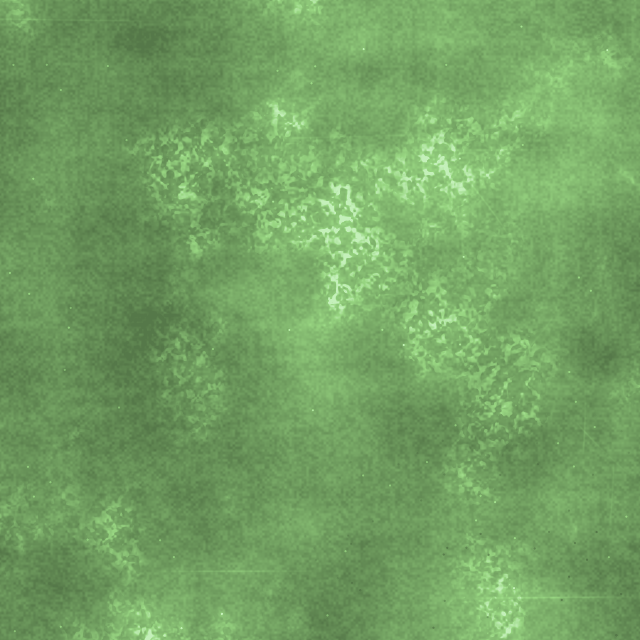
A three.js fragment shader for this texture:

```glsl
varying vec2 vUv;

float hash(vec2 p) {
  return fract(sin(dot(p, vec2(127.1, 311.7))) * 43758.5453);
}

float noise(vec2 p) {
  vec2 cell = floor(p);
  vec2 f = fract(p);
  f = f * f * (3.0 - 2.0 * f);
  float low = mix(hash(cell), hash(cell + vec2(1.0, 0.0)), f.x);
  float high = mix(hash(cell + vec2(0.0, 1.0)), hash(cell + vec2(1.0, 1.0)), f.x);
  return mix(low, high, f.y);
}

float fbm(vec2 p) {
  float sum = 0.0;
  float weight = 0.5;
  for (int i = 0; i < 5; i++) {
    sum += weight * noise(p);
    p = mat2(0.8, 0.6, -0.6, 0.8) * p * 2.03 + 17.3;
    weight *= 0.52;
  }
  return sum;
}

float bell(float x) {
  return exp(-x * x);
}

// Sparse round dots, at most one per grid cell
float specks(vec2 uv, float cells, float share, float radius) {
  vec2 p = uv * cells;
  vec2 cell = floor(p);
  vec2 center = 0.2 + 0.6 * vec2(hash(cell + 3.1), hash(cell + 8.7));
  float dist = length(fract(p) - center) / cells;
  return step(hash(cell + 5.9), share) * smoothstep(radius, radius * 0.3, dist);
}

// Thin, slightly bowed scratches: steep short ones and long level ones
float scratches(vec2 uv) {
  float sum = 0.0;
  for (int i = 0; i < 14; i++) {
    float id = float(i);
    float level = step(9.0, id);
    vec2 center = vec2(hash(vec2(id, 1.3)), hash(vec2(id, 4.7)));
    float angle = mix(0.7 + 1.8 * hash(vec2(id, 7.9)), 0.06 * hash(vec2(id, 2.2)) - 0.03, level);
    float halfLength = mix(0.02, 0.12, level) + 0.06 * hash(vec2(id, 9.4));
    vec2 d = uv - center;
    vec2 q = vec2(dot(d, vec2(cos(angle), sin(angle))), dot(d, vec2(-sin(angle), cos(angle))));
    q.y += (1.0 - level) * 1.5 * (hash(vec2(id, 6.1)) - 0.5) * q.x * q.x;
    float fade = smoothstep(halfLength, halfLength * 0.4, abs(q.x));
    sum += bell(q.y / 0.0016) * fade * (0.3 + 0.7 * hash(vec2(id, 3.8)));
  }
  return sum;
}

// Small scuffed spots
float scuffs(vec2 uv) {
  float sum = 0.0;
  for (int i = 0; i < 10; i++) {
    float id = float(i);
    vec2 center = vec2(hash(vec2(id, 21.3)), hash(vec2(id, 35.6)));
    vec2 d = uv - center + 0.025 * (vec2(noise(uv * 70.0), noise(uv * 70.0 + 40.0)) - 0.5);
    sum += bell(length(d * vec2(1.0, 0.75)) / (0.006 + 0.006 * hash(vec2(id, 28.1))));
  }
  return sum;
}

void main() {
  vec2 uv = vUv;

  // Broad shading: dark left side and right edge, cloudy mottling
  float x = uv.x + 0.16 * (fbm(uv * 4.0 + 9.0) - 0.5);
  float tone = 0.583 + 0.06 * smoothstep(0.12, 0.45, x) - 0.05 * smoothstep(0.86, 0.98, x);
  tone += 0.34 * (fbm(uv * 4.5 + 2.7) - 0.48);
  tone += 0.1 * (fbm(uv * 13.0 + 31.0) - 0.48);

  // Soft wiped streaks, mostly level
  float wipes = noise(uv * vec2(3.5, 28.0) + 5.0) * 0.6 + noise(uv * vec2(7.0, 75.0) + 50.0) * 0.4;
  tone += 0.07 * (wipes - 0.5) * (0.4 + 1.2 * noise(uv * 4.0 + 60.0));
  tone += 0.03 * (noise(uv * vec2(32.0, 3.0) + 80.0) - 0.5);

  // Worn pale patches gathered in two upright columns, broken into flecks
  float columns = bell((uv.x - 0.45) / 0.08) * smoothstep(0.52, 0.72, uv.y)
    + bell((uv.x - 0.77) / 0.11) * (0.6 + 0.5 * smoothstep(0.4, 0.1, uv.y));
  float wear = smoothstep(0.56, 0.84, fbm(uv * vec2(6.5, 5.5) + 14.0) + 0.19 * columns);
  vec2 ragged = uv + 0.006 * vec2(noise(uv * 60.0), noise(uv * 60.0 + 25.0));
  float flecks = 0.55 * noise(ragged * 115.0) + 0.45 * noise(ragged.yx * 230.0 + 7.0);
  flecks = smoothstep(0.42, 0.72, flecks);
  tone += wear * (0.07 + 0.21 * flecks);

  // Fine leathery grain
  tone += 0.09 * (noise(uv * 260.0) - 0.5) + 0.05 * (noise(ragged * 135.0 + 90.0) - 0.5);

  // Scratches, scuffs, dust and pits
  tone += 0.07 * scratches(uv) * (0.4 + 0.9 * noise(uv * 45.0));
  tone += 0.11 * scuffs(uv) * (0.4 + 0.6 * flecks);
  tone += 0.2 * specks(uv, 34.0, 0.04, 0.0025);
  float pitted = smoothstep(0.35, 0.75, uv.x) * smoothstep(0.45, 0.1, uv.y);
  tone -= 0.14 * pitted * specks(uv + 0.37, 55.0, 0.08, 0.0026);

  // Green tint, bleaching toward white in the palest parts
  tone = clamp(tone, 0.47, 0.94);
  vec3 color = tone * vec3(0.71, 1.0, 0.605) + max(tone - 0.84, 0.0) * vec3(1.0, 0.0, 1.6);
  gl_FragColor = vec4(color, 1.0);
}
```
